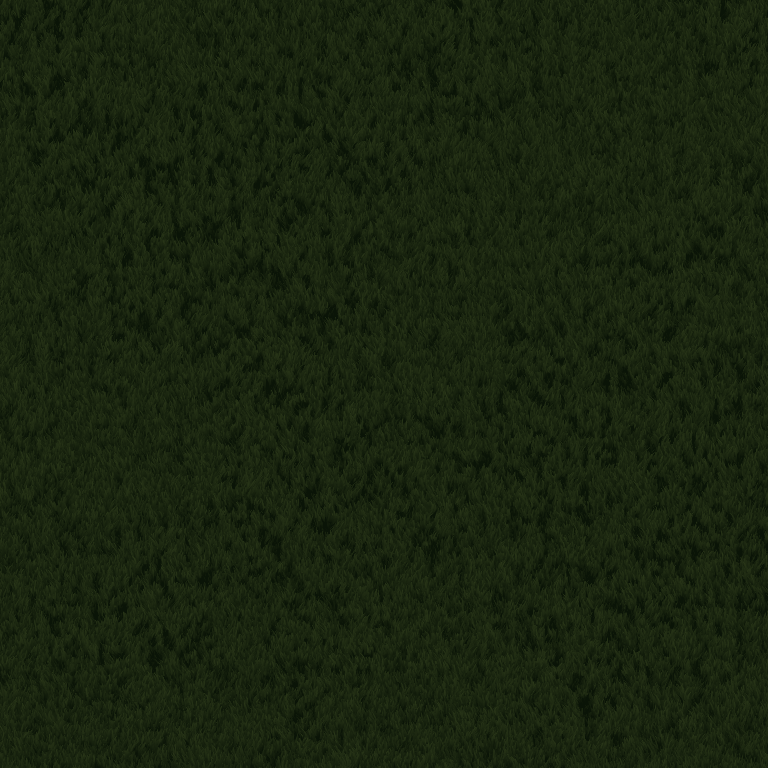
A three.js fragment shader for this texture:

```glsl
varying vec2 vUv;

const vec3 SHADOW_GREEN = vec3(0.04, 0.077, 0.026);
const vec3 LIT_GREEN = vec3(0.158, 0.208, 0.092);

const int LAYERS = 5;
const vec2 CELL = vec2(0.0054, 0.0068);
const float BLADE_LENGTH = 0.0108;
const float BLADE_HALF_WIDTH = 0.0011;
const float BLADE_LEAN = 0.85;
const float EDGE_SOFTNESS = 0.0007;

const vec2 CLUMP_FREQ = vec2(135.0, 104.0);
const float PATCH_FREQ = 5.0;
const float BASE_SHADE = 0.41;
const float TIP_GAIN = 0.34;
const float BLADE_VARIATION = 0.6;
const float CLUMP_VARIATION = 0.22;
const float POCKET_DEPTH = 0.42;

vec4 hash4(vec2 p) {
  float s = sin(dot(p, vec2(127.1, 311.7)));
  return fract(s * vec4(43758.5, 28001.8, 50849.4, 12345.7));
}

float hash(vec2 p) {
  return fract(sin(dot(p, vec2(127.1, 311.7))) * 43758.5453);
}

float valueNoise(vec2 p) {
  vec2 i = floor(p);
  vec2 f = fract(p);
  f = f * f * (3.0 - 2.0 * f);
  float low = mix(hash(i), hash(i + vec2(1.0, 0.0)), f.x);
  float high = mix(hash(i + vec2(0.0, 1.0)), hash(i + vec2(1.0, 1.0)), f.x);
  return mix(low, high, f.y);
}

// Brightness of the turf at a root: soft clumps and dark pockets
float turfShade(vec2 root, float pocketStrength) {
  float clump = valueNoise(root * CLUMP_FREQ + 17.0);
  float pocket = 1.0 - smoothstep(0.1, 0.44, clump);
  return BASE_SHADE + CLUMP_VARIATION * (clump - 0.5)
       - POCKET_DEPTH * pocketStrength * pocket;
}

// x: coverage of a curved, tapering blade, y: position from root to tip
vec2 blade(vec2 p, float len, float lean) {
  float along = clamp(p.y / len, 0.0, 1.0);
  float spine = lean * len * along * (0.5 + 0.5 * along);
  float halfWidth = BLADE_HALF_WIDTH * (1.0 - 0.75 * along * along);
  float side = abs(p.x - spine) - halfWidth;
  float ends = max(-p.y, p.y - len);
  float dist = max(side, ends);
  float cover = 1.0 - smoothstep(-EDGE_SOFTNESS, EDGE_SOFTNESS, dist);
  return vec2(cover, along);
}

void main() {
  // Broad patches where the pockets are deep or faint
  float broad = valueNoise(vUv * PATCH_FREQ) * 0.65
              + valueNoise(vUv * PATCH_FREQ * 2.7 + 31.0) * 0.35;
  float pocketStrength = mix(0.4, 1.1, smoothstep(0.25, 0.7, broad));
  float shade = turfShade(vUv, pocketStrength) - 0.06;

  // Tufts share a common tilt
  float tuftLean = valueNoise(vUv * 60.0 + 71.0) - 0.5;

  // Blades, painted from far rows to near rows
  for (int layer = 0; layer < LAYERS; layer++) {
    float seed = float(layer);
    vec2 shift = vec2(0.37, 0.61) * seed;
    vec2 grid = floor(vUv / CELL + shift);
    for (int row = 0; row < 3; row++) {
      for (int col = -1; col <= 1; col++) {
        vec2 cell = grid + vec2(float(col), -float(row));
        vec4 rnd = hash4(cell + seed * 19.3);
        vec2 root = (cell + rnd.xy - shift) * CELL;
        float len = BLADE_LENGTH * mix(0.5, 1.0, rnd.z);
        float lean = BLADE_LEAN * (rnd.w - 0.5 + tuftLean);
        vec2 shape = blade(vUv - root, len, lean);
        if (shape.x > 0.0) {
          float tone = fract(rnd.w * 7.31 + rnd.z * 3.17) - 0.5;
          float bladeShade = turfShade(root, pocketStrength)
                           + TIP_GAIN * shape.y + BLADE_VARIATION * tone;
          shade = mix(shade, bladeShade, shape.x);
        }
      }
    }
  }

  gl_FragColor = vec4(mix(SHADOW_GREEN, LIT_GREEN, clamp(shade, 0.0, 1.2)), 1.0);
}
```
